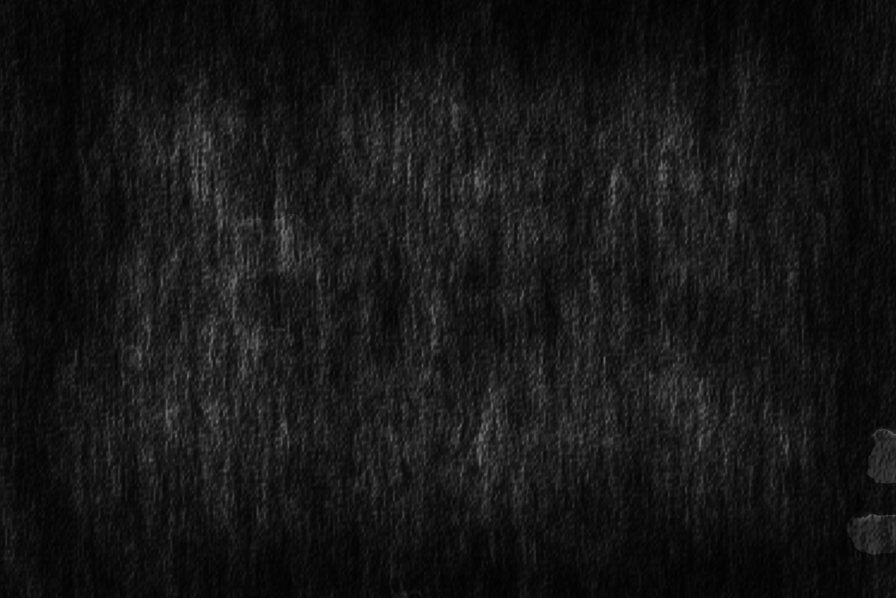
Write a WebGL 2 fragment shader that draws this texture.

```glsl
#version 300 es
precision highp float;
// Dark weathered plaster with upright brushed grain, faint cracks and chips.
// Stretched noise forms a height field, lit by its slope, then shaded by
// uneven soot that darkens the borders.

uniform vec2 u_resolution;
out vec4 fragColor;

float hash(vec2 p) {
  vec3 q = fract(p.xyx * vec3(0.1031, 0.1030, 0.0973));
  q += dot(q, q.yzx + 33.33);
  return fract((q.x + q.y) * q.z);
}

float valueNoise(vec2 p) {
  vec2 cell = floor(p), f = fract(p);
  f = f * f * (3.0 - 2.0 * f);
  float low = mix(hash(cell), hash(cell + vec2(1, 0)), f.x);
  float high = mix(hash(cell + vec2(0, 1)), hash(cell + vec2(1, 1)), f.x);
  return mix(low, high, f.y);
}

float fbm(vec2 p) {
  float sum = 0.0, weight = 0.53;
  for (int i = 0; i < 4; i++) {
    sum += weight * valueNoise(p);
    p = mat2(1.98, 0.14, -0.14, 1.98) * p + 17.3;
    weight *= 0.5;
  }
  return sum;
}

// Upright streaks; each octave stays aligned with the brush direction
float brushStreaks(vec2 p) {
  float wide = valueNoise(p * vec2(48.0, 6.0));
  float medium = valueNoise(p * vec2(100.0, 13.0) + 11.0);
  float thin = valueNoise(p * vec2(190.0, 30.0) + 23.0);
  return 0.28 * wide + 0.38 * medium + 0.34 * thin;
}

// Surface height: streaks, rough pits and fine sand
float plasterHeight(vec2 p) {
  float bend = 0.007 * valueNoise(p * vec2(16.0, 20.0));
  vec2 q = p + vec2(bend, 0.0);
  float pits = fbm(q * vec2(60.0, 38.0) + 40.0);
  float sand = valueNoise(p * vec2(250.0, 170.0) + 90.0);
  return 0.48 * brushStreaks(q) + 0.30 * pits + 0.22 * sand;
}

// Height difference across a small step toward the light at the upper left
float slopeLight(vec2 p, float stepSize) {
  vec2 toLight = vec2(-0.85, 0.5) * stepSize;
  return plasterHeight(p - toLight) - plasterHeight(p + toLight);
}

// Ragged chip: pale body with a brighter upper rim
float chip(vec2 p, vec2 center, vec2 radius, float soft) {
  vec2 q = (p - center) / radius;
  float size = min(radius.x, radius.y);
  float ragged = fbm(p * 0.9 / size + center * 31.0) - 0.5;
  float d = (length(q) - 1.0 + 1.3 * ragged) * size;
  float body = 1.0 - smoothstep(-soft, soft, d);
  float rim = exp(-abs(d) / 0.002) * smoothstep(-0.2, 0.7, q.y + 0.5 * q.x);
  return 0.4 * body + 0.75 * rim;
}

// Small chips scattered over the wall, mostly faint
float scatteredChips(vec2 p, float aspect, float soft) {
  float sum = 0.0;
  for (int i = 0; i < 18; i++) {
    float k = float(i);
    vec2 center = vec2(hash(vec2(k, 3.7)) * aspect, hash(vec2(k, 8.1)));
    vec2 radius = mix(vec2(0.006), vec2(0.022, 0.028), hash(vec2(k, 5.2)));
    sum += chip(p, center, radius, soft) * mix(0.3, 0.9, hash(vec2(k, 9.4)));
  }
  return sum;
}

// Broad brightness: lit middle, sooty borders, patches and dark upright stains
float wallTone(vec2 p, float aspect) {
  vec2 wobble = (vec2(fbm(p * 4.0), fbm(p * 4.0 + 30.0)) - 0.5) * 0.16;
  vec2 edge = min(p, vec2(aspect, 1.0) - p) + wobble;
  float lit = smoothstep(0.02, 0.34, edge.x) * smoothstep(0.02, 0.30, edge.y);
  float clouds = fbm(p * vec2(6.0, 4.0) + 12.0) - 0.5;
  float stains = fbm(p * vec2(26.0, 4.5) + 55.0) - 0.5;
  float worn = 1.0 - smoothstep(0.0, 0.09, edge.x);
  float patches = max(1.0 + 1.1 * clouds + 0.9 * stains, 0.3);
  return mix(0.034, 0.119, lit) * patches + 0.025 * worn;
}

void main() {
  vec2 p = gl_FragCoord.xy / u_resolution.y;
  float aspect = u_resolution.x / u_resolution.y;
  float soft = max(1.0 / u_resolution.y, 0.002);

  // Grain scales with the broad tone: deep furrows, thin bright ridges
  float relief = 3.1 * (plasterHeight(p) - 0.5) + 3.5 * slopeLight(p, 0.0017);
  float grain = exp(clamp(relief, -1.8, 1.1));
  float tone = wallTone(p, aspect);
  float shade = tone * grain;

  // Chips, with the grain running through them
  float chips = scatteredChips(p, aspect, soft);
  chips += 1.1 * chip(p, vec2(0.31 * aspect, 0.59), vec2(0.064, 0.062), soft);
  chips += chip(p, vec2(0.30 * aspect, 0.43), vec2(0.033, 0.022), soft);
  shade += chips * (0.03 + 0.5 * tone) * clamp(grain, 0.4, 1.6);

  // Hairline cracks follow a noise contour, broken up by the grain
  float contour = abs(fbm(p * vec2(6.0, 4.0) + 6.0) - 0.5);
  float place = smoothstep(0.66, 0.82, valueNoise(p * 6.0 + 21.0));
  shade += (1.0 - smoothstep(0.0, 0.012, contour)) * place * 0.05 * grain;

  // Bare plaster breaking through at the lower right
  float bare = chip(p, vec2(aspect - 0.01, 0.23), vec2(0.032, 0.042), soft);
  bare += chip(p, vec2(aspect - 0.025, 0.11), vec2(0.045, 0.03), soft);
  shade += 0.28 * bare * clamp(grain, 0.5, 1.1);

  fragColor = vec4(vec3(clamp(shade, 0.01, 0.4)), 1.0);
}
```
